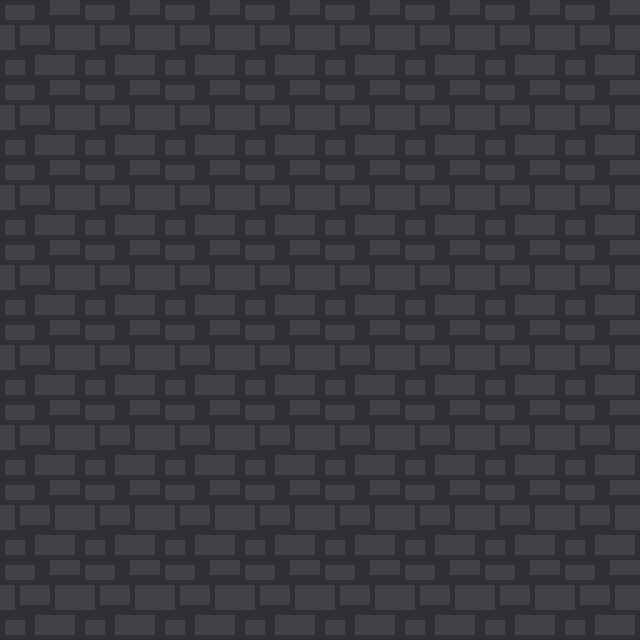
Give the GLSL for this pattern, as a WebGL 2 fragment shader.

```glsl
#version 300 es
precision highp float;
// Dark stone wall: flat rectangular bricks of mixed sizes in three courses.
// One tile is a 16 by 16 grid of cells holding six bricks, repeated 8 by 8;
// each brick is a box distance that wraps around the tile, so edges join.

uniform vec2 u_resolution;
out vec4 fragColor;

const float REPEATS = 8.0;
const float CELLS = 16.0;
const vec3 MORTAR = vec3(0.196, 0.180, 0.212);
const vec3 STONE = vec3(0.263, 0.253, 0.278);

// Coverage of a brick given by its lower left corner and size, in cells.
float brick(vec2 cell, vec2 corner, vec2 size, vec2 pixel) {
    vec2 offset = cell - corner - 0.5 * size;
    vec2 wrapped = mod(offset + 0.5 * CELLS, CELLS) - 0.5 * CELLS;
    vec2 dist = abs(wrapped) - 0.5 * size;
    vec2 cover = clamp(0.5 - dist / pixel, 0.0, 1.0);
    return cover.x * cover.y;
}

// Lower course: a long brick and a small square one.
float lowerCourse(vec2 cell, vec2 pixel) {
    return brick(cell, vec2(7.0, 1.0), vec2(8.0, 4.0), pixel)
         + brick(cell, vec2(1.0, 1.0), vec2(4.0, 3.0), pixel);
}

// Middle course: large bricks aligned at the top, one crossing the tile edge.
float middleCourse(vec2 cell, vec2 pixel) {
    return brick(cell, vec2(11.0, 6.0), vec2(8.0, 5.0), pixel)
         + brick(cell, vec2(4.0, 7.0), vec2(6.0, 4.0), pixel);
}

// Upper course: two equal low bricks, stepped by one cell.
float upperCourse(vec2 cell, vec2 pixel) {
    return brick(cell, vec2(10.0, 13.0), vec2(6.0, 3.0), pixel)
         + brick(cell, vec2(1.0, 12.0), vec2(6.0, 3.0), pixel);
}

void main() {
    vec2 uv = gl_FragCoord.xy / u_resolution;
    vec2 cell = fract(uv * REPEATS) * CELLS;
    vec2 pixel = REPEATS * CELLS / u_resolution;

    float stone = lowerCourse(cell, pixel)
                + middleCourse(cell, pixel)
                + upperCourse(cell, pixel);
    fragColor = vec4(mix(MORTAR, STONE, min(stone, 1.0)), 1.0);
}
```
